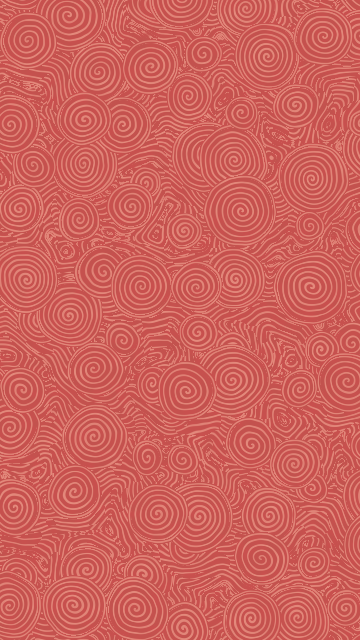
This pattern is drawn by a WebGL 2 fragment shader. Its source:

```glsl
#version 300 es
precision highp float;

uniform vec2 u_resolution;
out vec4 fragColor;

#define CELL 0.155
#define R_MIN 0.036
#define R_MAX 0.098
#define SPACING 0.0142
#define STROKE 0.0046
#define GAP 0.005
#define WOBBLE 0.012
#define SWELL 0.17
#define GROUND vec3(0.775, 0.318, 0.306)
#define INK vec3(0.895, 0.545, 0.490)

const float TAU = 6.2831853;

float hash(vec2 p) {
    return fract(sin(dot(p, vec2(127.1, 311.7))) * 43758.5453);
}

float noise(vec2 p) {
    vec2 i = floor(p), f = fract(p);
    f = f * f * f * (f * (f * 6.0 - 15.0) + 10.0);
    return mix(mix(hash(i), hash(i + vec2(1, 0)), f.x),
               mix(hash(i + vec2(0, 1)), hash(i + vec2(1, 1)), f.x), f.y);
}

// Scattered disc of a grid cell: centre in xy, radius in z
vec3 disc(vec2 id) {
    vec2 jitter = vec2(hash(id), hash(id + 17.3)) - 0.5;
    return vec3((id + 0.5 + 0.7 * jitter) * CELL, mix(R_MIN, R_MAX, hash(id + 41.9)));
}

// Height field whose contours are the waves; it swells around each disc
float waveHeight(vec2 p) {
    float h = 0.6 * p.y + SWELL * noise(p * 4.0) + 0.06 * noise(p * 9.0 + 5.0);
    vec2 cell = floor(p / CELL);
    for (int y = -1; y <= 1; y++)
    for (int x = -1; x <= 1; x++) {
        vec3 c = disc(cell + vec2(x, y));
        float r = length(p - c.xy);
        h += 0.65 * c.z * (1.0 - smoothstep(0.9 * c.z, 1.8 * c.z, r));
    }
    return h;
}

// Distance to the nearest wave line, doubling or halving lines to keep them even
float waveDistance(vec2 p) {
    float e = 0.0015;
    float h = waveHeight(p);
    vec2 grad = vec2(waveHeight(p + vec2(e, 0)), waveHeight(p + vec2(0, e))) - h;
    float slope = max(length(grad) / e, 0.12);
    float density = exp2(floor(0.5 - log2(slope))) / SPACING;
    return abs(fract(h * density) - 0.5) / (density * slope);
}

// Distance to a spiral arm and its closing ring
float spiralDistance(vec2 q, float radius, vec2 id) {
    float r = length(q);
    float pitch = SPACING * mix(0.9, 1.15, hash(id + 63.1));
    float spin = hash(id + 7.7) < 0.5 ? -1.0 : 1.0;
    float turns = r / pitch + spin * atan(q.y, q.x + 1e-6) / TAU + hash(id + 29.5);
    float tilt = pitch / (TAU * max(r, 0.001));
    float arm = abs(fract(turns) - 0.5) * pitch / sqrt(1.0 + tilt * tilt);
    if (r > radius - 0.35 * pitch) arm = 1.0;
    return min(arm, abs(r - radius));
}

void main() {
    vec2 uv = gl_FragCoord.xy / u_resolution.x;
    float pixel = 1.0 / u_resolution.x;

    // Hand-drawn wobble
    vec2 p = uv + WOBBLE * (vec2(noise(uv * 11.0), noise(uv * 11.0 + 31.0)) - 0.5);
    p += 0.0022 * (vec2(noise(uv * 48.0), noise(uv * 48.0 + 13.0)) - 0.5);

    // Topmost disc over this point
    vec2 cell = floor(p / CELL), topId = vec2(0);
    vec3 top = vec3(0);
    float rank = -1.0;
    for (int y = -1; y <= 1; y++)
    for (int x = -1; x <= 1; x++) {
        vec2 id = cell + vec2(x, y);
        vec3 c = disc(id);
        float order = hash(id + 88.4);
        if (length(p - c.xy) < c.z + GAP && order > rank) {
            rank = order;
            top = c;
            topId = id;
        }
    }

    // Spirals lie over waves and have bolder hearts
    float d, width = STROKE * mix(0.7, 1.15, noise(uv * 22.0 + 3.0));
    if (rank >= 0.0) {
        vec2 q = p - top.xy;
        d = spiralDistance(q, top.z, topId);
        width *= 1.35 - 0.4 * min(length(q) / top.z, 1.0);
    } else {
        d = waveDistance(p);
    }

    // Smooth stroke over slightly mottled ground
    float ink = 1.0 - smoothstep(-0.6 * pixel, 0.6 * pixel, d - 0.5 * width);
    ink *= mix(0.78, 1.0, noise(uv * 35.0 + 9.0));
    vec3 ground = GROUND + vec3(0.028, -0.010, 0.004) * (noise(uv * 60.0) - 0.5);
    fragColor = vec4(mix(ground, INK, ink), 1.0);
}
```
